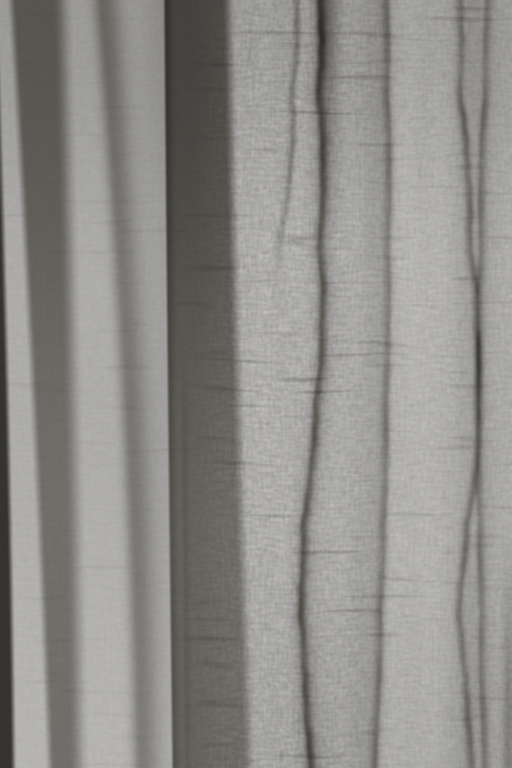
Give the GLSL for this texture, as a Shadertoy shader.

```glsl
// Backlit linen curtain: hanging folds, dark creases and a woven thread grain.

const float LIT = 0.675;          // brightness of the lit cloth
const float GAP = 0.20;           // darkness beyond the left edge
const float GRAIN = 0.14;         // strength of the weave
const float SLUB = 0.10;          // strength of long horizontal threads
const float THREADS = 230.0;      // threads per canvas height
const vec3 SHADE_TINT = vec3(1.03, 1.01, 0.945);
const vec3 LIGHT_TINT = vec3(1.005, 1.0, 0.99);

vec2 hashGradient(vec2 cell) {
    vec3 h = fract(vec3(cell.xyx) * vec3(0.1031, 0.1030, 0.0973));
    h += dot(h, h.yzx + 33.33);
    return 2.0 * fract((h.xx + h.yz) * h.zy) - 1.0;
}

float gradientNoise(vec2 p) {
    vec2 i = floor(p), f = fract(p);
    vec2 u = f * f * f * (f * (f * 6.0 - 15.0) + 10.0);
    vec2 e = vec2(0.0, 1.0);
    float low = mix(dot(hashGradient(i), f),
                    dot(hashGradient(i + e.yx), f - e.yx), u.x);
    float high = mix(dot(hashGradient(i + e.xy), f - e.xy),
                     dot(hashGradient(i + e.yy), f - e.yy), u.x);
    return mix(low, high, u.y);
}

// Curve through a position at the top, the middle and the bottom.
float hang(float drop, float top, float mid, float bottom) {
    float a = 2.0 * (top + bottom - 2.0 * mid);
    return top + drop * (bottom - top - a + a * drop);
}

float edge(float x, float at, float soft) {
    return smoothstep(at - soft, at + soft, x);
}

float band(float x, float left, float softLeft, float right, float softRight) {
    return edge(x, left, softLeft) * (1.0 - edge(x, right, softRight));
}

// Dark line with separate falloff on its left and right sides.
float crease(float x, float at, float left, float right) {
    float d = (x - at) / (x < at ? left : right);
    return exp(-d * d);
}

float leftFolds(float x, float drop) {
    float v = LIT - 0.07 * (1.0 - smoothstep(0.0, 0.4, drop));
    v += 0.03 * smoothstep(0.5, 1.0, drop);
    float deep = band(x, hang(drop, 0.022, 0.064, 0.097), 0.010,
                      hang(drop, 0.123, 0.143, 0.156), 0.021);
    v = mix(v, mix(0.33, 0.43, smoothstep(0.0, 0.7, drop)), deep);
    float narrow = crease(x, hang(drop, 0.200, 0.251, 0.277), 0.018, 0.034);
    v -= 0.21 * narrow;
    v -= 0.07 * smoothstep(0.24, 0.33, x) * (1.0 - 0.6 * drop);
    return mix(GAP, v, edge(x, hang(drop, -0.008, 0.014, 0.027), 0.007));
}

float darkPanel(float x, float drop) {
    float v = mix(0.26, 0.385, smoothstep(0.0, 0.75, drop));
    v += 0.035 * smoothstep(0.37, 0.46, x);
    v -= 0.07 * crease(x, hang(drop, 0.322, 0.329, 0.338), 0.01, 0.012);
    float pleat = crease(x, hang(drop, 0.350, 0.358, 0.366), 0.005, 0.008);
    return v - 0.035 * pleat * smoothstep(0.4, 0.6, drop);
}

float rightFolds(float x, float drop) {
    float wobble = 0.009 * gradientNoise(vec2(4.3, drop * 13.0))
                 + 0.004 * gradientNoise(vec2(9.7, drop * 41.0));
    float press = 0.85 + 0.5 * gradientNoise(vec2(x * 5.0, drop * 17.0));
    float top = 1.0 - smoothstep(0.0, 0.35, drop);
    float v = LIT - 0.07 * top - 0.035 * smoothstep(0.65, 1.0, drop);
    v += 0.025 * band(x, 0.75, 0.02, 0.89, 0.04);
    v += 0.022 * gradientNoise(vec2(x * 28.0, drop * 2.6));

    // Main crease, with a wide shadow near the top
    float mainAt = 0.628 - 0.037 * smoothstep(0.42, 0.75, drop)
                 + 0.015 * smoothstep(0.86, 1.0, drop) + wobble;
    v -= 0.27 * press * crease(x, mainAt, 0.007, 0.010);
    v -= 0.09 * crease(x, mainAt, 0.020, 0.030);
    v -= 0.15 * top * crease(x, 0.637, 0.015, 0.022);

    // Short crease that slants left and fades
    float slantAt = 0.584 - 0.25 * drop * drop - 0.03 * drop + wobble;
    v -= 0.20 * press * crease(x, slantAt, 0.008, 0.007)
       * (1.0 - smoothstep(0.18, 0.42, drop));

    // Long soft crease
    float softAt = hang(drop, 0.757, 0.756, 0.732) + 0.5 * wobble;
    v -= 0.17 * press * crease(x, softAt, 0.010, 0.006);
    v -= 0.065 * crease(x, softAt, 0.055, 0.012);

    // Pair on the right that meets and parts again
    float joinAt = 0.903 + 0.032 * smoothstep(0.05, 0.53, drop)
                 - 0.034 * smoothstep(0.53, 0.8, drop)
                 + 0.02 * smoothstep(0.82, 1.0, drop) + wobble;
    float rightAt = hang(drop, 0.950, 0.935, 0.946) - 0.5 * wobble;
    v -= 0.22 * press * crease(x, joinAt, 0.009, 0.007);
    v -= 0.19 * press * crease(x, rightAt, 0.006, 0.010);
    v -= 0.055 * crease(x, 0.925, 0.045, 0.045);
    float hem = smoothstep(0.65, 0.95, drop);
    return v - 0.15 * hem * crease(x, 0.993, 0.012, 0.02);
}

// Fine crossed threads, with sparse darker slubs along the weft.
float weave(vec2 p) {
    p.y += 0.004 * gradientNoise(p * vec2(9.0, 4.0));
    float weft = gradientNoise(p * THREADS * vec2(0.22, 1.0));
    float warp = gradientNoise(p * THREADS * vec2(1.1, 0.20) + 31.0);
    float fleck = gradientNoise(p * THREADS * 0.8 + 77.0);
    float slub = gradientNoise(p * vec2(9.0, 105.0) + 13.0);
    return GRAIN * (0.45 * weft + 0.35 * warp + 0.45 * fleck)
         - SLUB * smoothstep(0.18, 0.55, slub);
}

void mainImage(out vec4 fragColor, in vec2 fragCoord) {
    vec2 uv = fragCoord / iResolution.xy;
    float x = uv.x, drop = 1.0 - uv.y;

    // Layers from left to right
    float panelLeft = hang(drop, 0.321, 0.328, 0.337);
    float panelRight = hang(drop, 0.447, 0.465, 0.488);
    float v = mix(leftFolds(x, drop), darkPanel(x, drop), edge(x, panelLeft, 0.004));
    v = mix(v, rightFolds(x, drop), edge(x, panelRight, 0.014));

    // Grain is sharpest just right of the panel
    float focus = mix(0.28, 1.0, smoothstep(0.30, 0.50, x))
                * mix(1.0, 0.65, smoothstep(0.62, 0.80, x));
    v += weave(fragCoord / iResolution.y) * focus * smoothstep(0.05, 0.65, v);

    vec3 tint = mix(SHADE_TINT, LIGHT_TINT, smoothstep(0.3, 0.62, v));
    fragColor = vec4(clamp(v * tint, 0.0, 1.0), 1.0);
}
```
